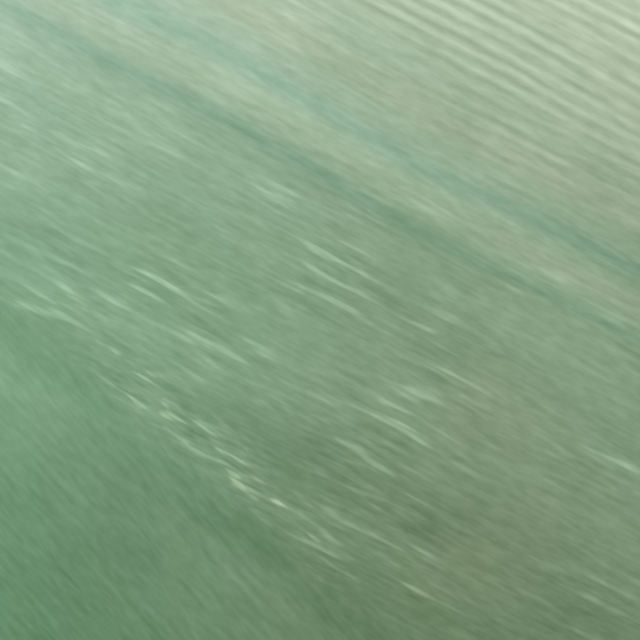
Give the GLSL for this texture, as a Shadertoy shader.

```glsl
vec2 hashGradient(vec2 cell) {
    vec3 h = fract(cell.xyx * vec3(0.1031, 0.1030, 0.0973));
    h += dot(h, h.yzx + 33.33);
    float angle = 6.2832 * fract((h.x + h.y) * h.z);
    return vec2(cos(angle), sin(angle));
}

float gradientNoise(vec2 p) {
    vec2 i = floor(p), f = fract(p);
    vec2 u = f * f * f * (f * (f * 6.0 - 15.0) + 10.0);
    vec2 e = vec2(0.0, 1.0);
    float bottom = mix(dot(hashGradient(i), f),
                       dot(hashGradient(i + e.yx), f - e.yx), u.x);
    float top = mix(dot(hashGradient(i + e), f - e),
                    dot(hashGradient(i + 1.0), f - 1.0), u.x);
    return 1.4 * mix(bottom, top, u.y);
}

float fbm(vec2 p) {
    float sum = 0.0, gain = 0.55;
    for (int i = 0; i < 4; i++) {
        sum += gain * gradientNoise(p);
        p = mat2(0.8, 0.6, -0.6, 0.8) * p * 2.03 + 17.3;
        gain *= 0.5;
    }
    return sum;
}

// x runs along the current, y across it
vec2 flowCoords(vec2 p, float slope) {
    float c = cos(slope), s = sin(slope);
    return vec2(c * p.x - s * p.y, s * p.x + c * p.y);
}

// Soft bell profile of a long band
float band(float across, float center, float width) {
    float d = (across - center) / width;
    return exp(-d * d);
}

// Stretched ripples: faint troughs with thin, nearly straight crests
float ripples(vec2 flow, vec2 frequency, float crestGain) {
    vec2 q = flow * frequency;
    q.y += 0.3 * gradientNoise(flow * vec2(4.0, 9.0));
    float swell = gradientNoise(q);
    float fine = gradientNoise(q * vec2(1.7, 1.9) + 41.0);
    float crest = smoothstep(0.2, 0.75, swell + 0.35 * fine);
    float shade = smoothstep(0.2, 0.75, -swell - 0.35 * fine);
    return 0.017 * swell + 0.022 * fine + crestGain * (crest - 0.25 * shade);
}

vec3 waterColor(vec2 p, float cloud) {
    vec3 deep = vec3(0.415, 0.503, 0.385);
    vec3 middle = vec3(0.515, 0.613, 0.502);
    vec3 pale = vec3(0.672, 0.752, 0.665);
    float left = 1.0 - p.x;
    float light = 0.2 * p.x + 0.8 * p.y + 0.2 * left * left + 0.14 * cloud;
    vec3 color = mix(deep, middle, smoothstep(0.08, 0.60, light));
    color = mix(color, pale, smoothstep(0.52, 1.06, light));
    float lowerLeft = left * left * (1.0 - p.y);
    return color + vec3(-0.016, 0.010, 0.002) * left
                 + vec3(-0.015, 0.022, 0.012) * lowerLeft;
}

void mainImage(out vec4 fragColor, in vec2 fragCoord) {
    vec2 p = fragCoord / iResolution.xy;
    float cloud = fbm(p * 3.0 + 5.0);
    vec2 flow = flowCoords(p, 0.49);
    vec2 steepFlow = flowCoords(p, 0.84);
    vec3 color = waterColor(p, cloud);

    // Long sand and teal bands in the upper half
    float across = flow.y + 0.012 * gradientNoise(flow * vec2(2.5, 5.0));
    float sand = 0.8 * band(across, 0.92, 0.026) + band(across, 1.045, 0.032);
    float teal = band(across, 0.970, 0.016) + 0.8 * band(across, 0.876, 0.014);
    float drift = gradientNoise(flow * vec2(1.3, 12.0) + 9.0);
    color += sand * vec3(0.035, 0.016, 0.012);
    color -= teal * vec3(0.055, 0.030, 0.027);
    color += 0.03 * drift;

    // Brown silt showing through the deeper water
    vec2 siltOffset = (p - vec2(0.68, 0.25)) / vec2(0.22, 0.25);
    float silt = exp(-dot(siltOffset, siltOffset));
    color += silt * (0.5 + cloud) * vec3(0.035, -0.008, -0.01);

    // A ragged front parts the steep lower-left current from the rest
    float front = p.y - 0.53 + 0.85 * p.x + 0.035 * fbm(p * 9.0);
    float upper = smoothstep(-0.035, 0.035, front);
    float patches = smoothstep(-0.2, 0.35, fbm(flow * vec2(4.0, 6.0) + 23.0));
    float calm = 1.0 - 0.8 * smoothstep(0.72, 0.95, flow.y);
    float openRipples = ripples(flow, vec2(9.0, 68.0), 0.085 * patches * calm);
    openRipples += 0.5 * ripples(flow + 5.0, vec2(16.0, 105.0), 0.05 * patches * calm);
    float steepRipples = ripples(steepFlow + 3.0, vec2(9.0, 65.0), -0.05 * patches);
    color += mix(steepRipples, openRipples, upper);

    // Foam-like glints gathered above the front
    float crestZone = band(front, 0.05, 0.05) * smoothstep(0.08, 0.2, p.x)
                    * (1.0 - smoothstep(0.42, 0.62, p.x));
    float glints = ripples(flowCoords(p, 0.58) + 7.0, vec2(20.0, 85.0), 0.11);
    color += crestZone * (glints + 0.018) * vec3(1.1, 1.0, 0.9);
    color -= 0.03 * band(front, -0.04, 0.04) * vec3(1.0, 0.7, 0.8);

    // Regular wave train toward the upper right
    float train = smoothstep(0.99, 1.18, flow.y + 0.05 * cloud);
    float phase = 6.2832 * 46.0 * flow.y + 2.4 * gradientNoise(flow * vec2(3.0, 14.0));
    float strength = 0.7 + 0.9 * gradientNoise(flow * vec2(5.0, 24.0) + 31.0);
    color += train * strength * 0.046 * sin(phase);
    color += train * vec3(0.030, 0.012, 0.004);

    // Soft grain drawn out along the current
    vec2 grainFlow = mix(steepFlow, flow, step(0.0, front));
    float grain = fbm(grainFlow * vec2(40.0, 105.0));
    color += 0.036 * grain;
    fragColor = vec4(clamp(color, 0.0, 1.0), 1.0);
}
```
